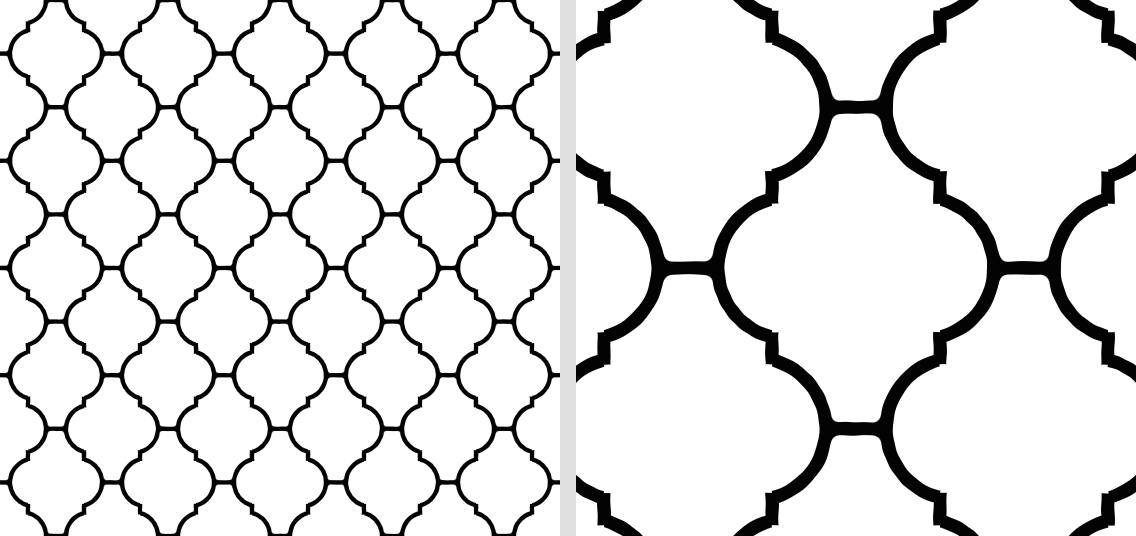
Left: the whole. Right: its middle third, enlarged.
Give the GLSL for this pattern, as a WebGL 1 fragment shader.

```glsl
precision highp float;
// Black-line quatrefoil lattice: five by five staggered tiles joined by short bars.

uniform vec2 u_resolution;

// Lengths are in units of one repeat's width.
#define REPEATS 5.0
#define LOBE_CENTER 0.1986
#define LOBE_RADIUS 0.2116
#define HALF_LINE 0.0195
#define STEP_HALF_HEIGHT 0.048
#define JOINT_FLARE 0.026
#define EDGE_WEAR 0.0012
#define INK vec3(0.01)
#define PAPER vec3(1.0)

const float TAU = 6.2831853;

float boxDistance(vec2 p, vec2 halfSize) {
  vec2 d = abs(p) - halfSize;
  return length(max(d, 0.0)) + min(max(d.x, d.y), 0.0);
}

float smoothUnion(float a, float b, float k) {
  float h = max(k - abs(a - b), 0.0) / k;
  return min(a, b) - 0.25 * h * h * k;
}

// Layered sines with whole frequencies, so the wear wraps at the edges.
float edgeWear(vec2 uv) {
  float a = sin(TAU * dot(uv, vec2(37.0, 23.0)) + 2.0 * sin(TAU * uv.y * 11.0));
  float b = sin(TAU * dot(uv, vec2(-53.0, 71.0)) + 2.0 * sin(TAU * uv.x * 13.0));
  return 0.5 * (a + b);
}

// Signed distance to the lattice lines.
float latticeDistance(vec2 p, vec2 cell) {
  // Fold into a quarter repeat, then by half a turn about its middle.
  vec2 middle = 0.25 * cell;
  vec2 q = abs(p - cell * floor(p / cell + 0.5));
  if (q.y > middle.y) q = 2.0 * middle - q;

  // Round side lobe, cut off where the step begins.
  float lobe = abs(length(q - vec2(LOBE_CENTER, 0.0)) - LOBE_RADIUS) - HALF_LINE;
  lobe = max(lobe, middle.x - q.x);

  // Horizontal bar, flared where it meets the lobe.
  float barStart = LOBE_CENTER + LOBE_RADIUS + 0.6 * HALF_LINE;
  float bar = max(abs(q.y) - HALF_LINE, barStart - q.x);

  // Upright step between the lobes of neighbouring tiles.
  float stepLine = boxDistance(q - middle, vec2(HALF_LINE, STEP_HALF_HEIGHT));
  return min(smoothUnion(lobe, bar, JOINT_FLARE), stepLine);
}

void main() {
  vec2 uv = gl_FragCoord.xy / u_resolution;
  vec2 cell = vec2(1.0, u_resolution.y / u_resolution.x);
  float pixel = REPEATS / u_resolution.x;

  float d = latticeDistance(uv * REPEATS * cell, cell);
  d += EDGE_WEAR * edgeWear(uv);

  float ink = clamp(0.5 - d / pixel, 0.0, 1.0);
  gl_FragColor = vec4(mix(PAPER, INK, ink), 1.0);
}
```
